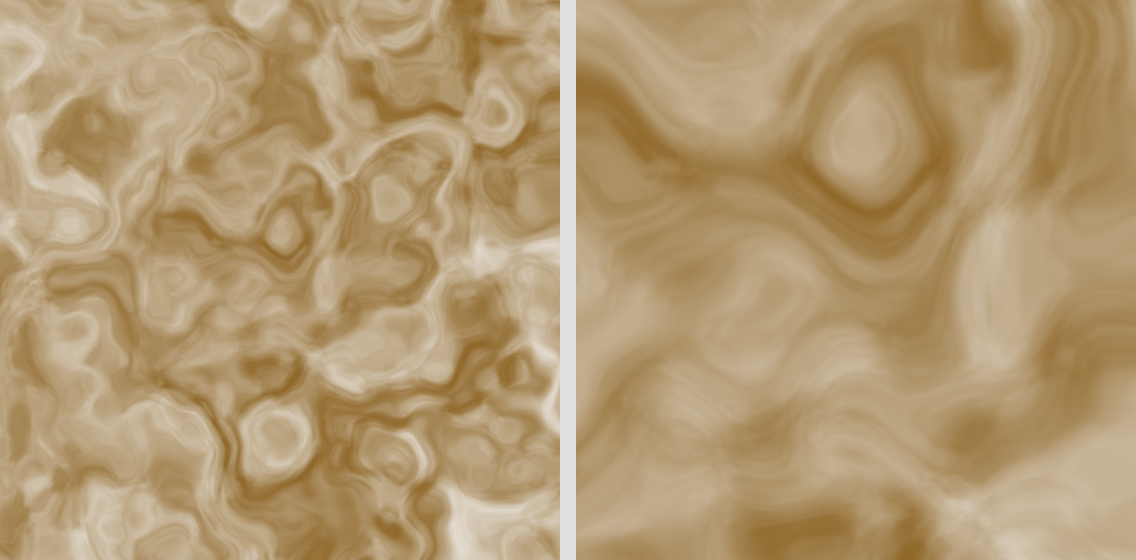
Left: the whole. Right: its middle third, enlarged.
A WebGL 1 fragment shader for this texture:

```glsl
precision highp float;
// Honey-coloured marble: folded, domain-warped noise with fine flowing striations.

uniform vec2 u_resolution;

const vec3 DARK_HONEY = vec3(0.531, 0.364, 0.102);
const vec3 PALE_CREAM = vec3(0.888, 0.860, 0.815);

const float SCALE = 5.0;            // noise cells across the canvas
const float WARP_STRENGTH = 5.4;    // how far the folds displace the pattern
const int WARP_OCTAVES = 3;         // few octaves keep the folds smooth
const int VEIN_OCTAVES = 5;         // more octaves draw the thin striations
const float GAIN = 0.5;             // amplitude ratio between octaves
const float CONTRAST = 1.34;
const float TONE_CENTER = 0.524;
const vec2 SEED = vec2(17.3, 41.7);

// Rotation and doubling between octaves, which hides the lattice.
const mat2 OCTAVE_TURN = mat2(1.616, 1.212, -1.212, 1.616);

float hash(vec2 cell) {
  vec3 h = fract(vec3(cell.xyx) * 0.1031);
  h += dot(h, h.yzx + 33.33);
  return fract((h.x + h.y) * h.z);
}

// Value noise with a quintic fade, so contours have no creases.
float noise(vec2 p) {
  vec2 cell = floor(p);
  vec2 f = p - cell;
  vec2 fade = f * f * f * (f * (f * 6.0 - 15.0) + 10.0);
  float low = mix(hash(cell), hash(cell + vec2(1.0, 0.0)), fade.x);
  float high = mix(hash(cell + vec2(0.0, 1.0)), hash(cell + 1.0), fade.x);
  return mix(low, high, fade.y);
}

// Layered noise, normalised to 0..1.
float fbm(vec2 p, int octaves) {
  float sum = 0.0;
  float total = 0.0;
  float amplitude = 1.0;
  for (int i = 0; i < 8; i++) {
    if (i >= octaves) break;
    sum += amplitude * noise(p);
    total += amplitude;
    amplitude *= GAIN;
    p = OCTAVE_TURN * p + vec2(7.9, 3.1);
  }
  return sum / total;
}

// Folding the plane stretches the noise into bands, loops and streaks.
float marble(vec2 uv) {
  vec2 p = uv * SCALE + SEED;
  vec2 fold = vec2(fbm(p, WARP_OCTAVES),
                   fbm(p + vec2(25.2, 11.3), WARP_OCTAVES)) - 0.5;
  return fbm(p + WARP_STRENGTH * fold + vec2(53.1, 29.6), VEIN_OCTAVES);
}

void main() {
  float size = min(u_resolution.x, u_resolution.y);

  // Average four samples per pixel to smooth the tight striations.
  float value = 0.0;
  for (int y = 0; y < 2; y++) {
    for (int x = 0; x < 2; x++) {
      vec2 offset = (vec2(float(x), float(y)) - 0.5) * 0.5;
      value += 0.25 * marble((gl_FragCoord.xy + offset) / size);
    }
  }

  float tone = clamp(TONE_CENTER + CONTRAST * (value - 0.5), 0.0, 1.0);
  gl_FragColor = vec4(mix(DARK_HONEY, PALE_CREAM, tone), 1.0);
}
```
